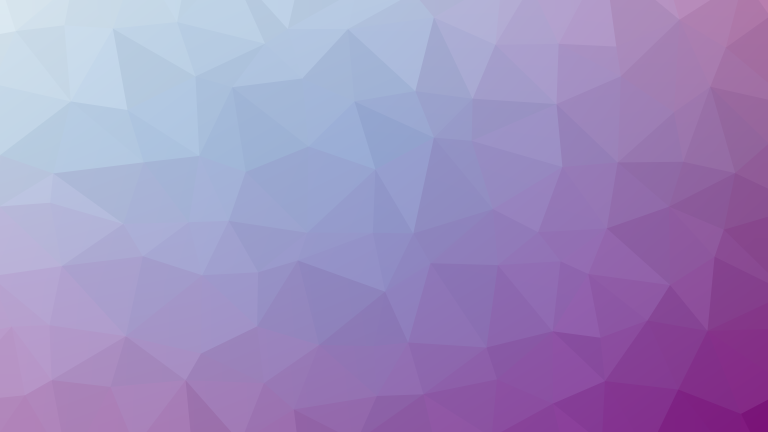
This background is drawn by a Shadertoy shader. Its source:

```glsl
// Low-poly backdrop: a jittered grid of points is split into triangles,
// each shaded from a smooth colour field running from pale blue at the
// upper left to deep magenta at the lower right.

const float ROWS = 7.2; // grid cells over the canvas height

vec2 hash2(vec2 p) {
    vec3 q = fract(vec3(p.xyx) * vec3(0.1031, 0.1030, 0.0973));
    q += dot(q, q.yzx + 33.33);
    return fract((q.xx + q.yz) * q.zy);
}

// Five evenly spaced colours, blended along t in 0..1
vec3 ramp(float t, vec3 a, vec3 b, vec3 c, vec3 d, vec3 e) {
    t = clamp(t, 0.0, 1.0) * 4.0;
    vec3 col = mix(a, b, clamp(t, 0.0, 1.0));
    col = mix(col, c, clamp(t - 1.0, 0.0, 1.0));
    col = mix(col, d, clamp(t - 2.0, 0.0, 1.0));
    return mix(col, e, clamp(t - 3.0, 0.0, 1.0));
}

// Smooth colour field, uv in 0..1 with the origin at the lower left
vec3 colourField(vec2 uv) {
    vec3 bottom = ramp(uv.x, vec3(0.71, 0.53, 0.74), vec3(0.63, 0.46, 0.69),
        vec3(0.56, 0.37, 0.65), vec3(0.53, 0.23, 0.59), vec3(0.49, 0.08, 0.48));
    vec3 lower = ramp(uv.x, vec3(0.72, 0.65, 0.82), vec3(0.63, 0.61, 0.80),
        vec3(0.55, 0.52, 0.75), vec3(0.56, 0.39, 0.68), vec3(0.53, 0.25, 0.55));
    vec3 upper = ramp(uv.x, vec3(0.75, 0.83, 0.90), vec3(0.65, 0.74, 0.86),
        vec3(0.58, 0.65, 0.82), vec3(0.60, 0.52, 0.74), vec3(0.56, 0.37, 0.59));
    vec3 top = ramp(uv.x, vec3(0.87, 0.92, 0.95), vec3(0.75, 0.83, 0.90),
        vec3(0.70, 0.77, 0.87), vec3(0.69, 0.61, 0.79), vec3(0.71, 0.48, 0.67));
    float t = clamp(uv.y, 0.0, 1.0) * 3.0;
    vec3 col = mix(bottom, lower, clamp(t, 0.0, 1.0));
    col = mix(col, upper, clamp(t - 1.0, 0.0, 1.0));
    return mix(col, top, clamp(t - 2.0, 0.0, 1.0));
}

// Grid point moved at random, little enough that no triangle folds over
vec2 gridPoint(vec2 id) {
    return id + vec2(0.1, 0.62) + (hash2(id + 40.0) - 0.5) * 0.64;
}

// Signed distance to the line a-b, positive on its left
float leftOf(vec2 p, vec2 a, vec2 b) {
    vec2 d = normalize(b - a);
    return d.x * (p.y - a.y) - d.y * (p.x - a.x);
}

// Adds one counter-clockwise facet: colour times coverage, and coverage
void addFacet(inout vec4 sum, vec2 p, vec2 a, vec2 b, vec2 c, vec2 size) {
    float inside = min(leftOf(p, a, b), min(leftOf(p, b, c), leftOf(p, c, a)));
    float cover = clamp(inside * size.y / ROWS * iResolution.y / size.y + 0.5, 0.0, 1.0);
    vec2 centre = (a + b + c) / 3.0;
    vec3 col = colourField(mix(centre, p, 0.25) / size);
    col += (hash2(floor(centre * 50.0)).x - 0.5) * 0.035;
    sum += vec4(col, 1.0) * cover;
}

void mainImage(out vec4 fragColor, in vec2 fragCoord) {
    vec2 size = vec2(iResolution.x / iResolution.y, 1.0) * ROWS;
    vec2 p = fragCoord / iResolution.y * ROWS;
    vec2 home = floor(p - vec2(0.1, 0.62));
    vec4 sum = vec4(0.0);

    // Facets of the nearby cells, each cut along its shorter diagonal
    for (int y = -1; y <= 1; y++) {
        for (int x = -1; x <= 1; x++) {
            vec2 id = home + vec2(x, y);
            vec2 a = gridPoint(id);
            vec2 b = gridPoint(id + vec2(1.0, 0.0));
            vec2 c = gridPoint(id + vec2(1.0, 1.0));
            vec2 d = gridPoint(id + vec2(0.0, 1.0));
            if (distance(a, c) < distance(b, d)) {
                addFacet(sum, p, a, b, c, size);
                addFacet(sum, p, a, c, d, size);
            } else {
                addFacet(sum, p, a, b, d, size);
                addFacet(sum, p, b, c, d, size);
            }
        }
    }
    fragColor = vec4(sum.rgb / max(sum.a, 0.001), 1.0);
}
```
